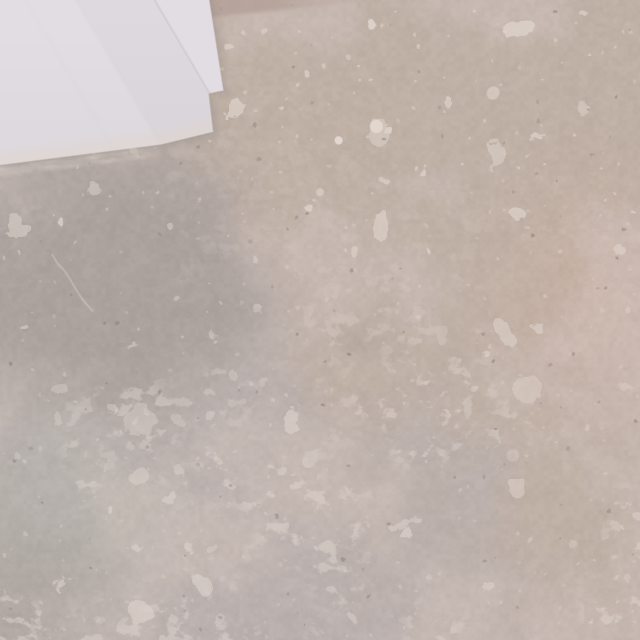
This texture is drawn by a WebGL 1 fragment shader. Its source:

```glsl
precision highp float;
uniform vec2 u_resolution;

#define WARM vec3(0.750, 0.690, 0.648)
#define COOL vec3(0.730, 0.690, 0.680)
#define SHADE vec3(0.672, 0.632, 0.612)
#define PALE vec3(0.785, 0.733, 0.710)
#define BOARD vec3(0.870, 0.850, 0.870)
#define CHIP vec3(0.875, 0.835, 0.805)
#define GRAIN 0.045
#define SOFT 0.0016

float hash(vec2 p) {
  vec3 q = fract(vec3(p.xyx) * 0.1031);
  q += dot(q, q.yzx + 33.33);
  return fract((q.x + q.y) * q.z);
}

float noise(vec2 p) {
  vec2 i = floor(p), f = fract(p);
  f = f * f * (3.0 - 2.0 * f);
  return mix(mix(hash(i), hash(i + vec2(1, 0)), f.x),
             mix(hash(i + vec2(0, 1)), hash(i + vec2(1, 1)), f.x), f.y);
}

float fbm(vec2 p) {
  float sum = 0.0, amp = 0.5;
  for (int i = 0; i < 4; i++) {
    sum += amp * noise(p);
    p = mat2(1.6, 1.2, -1.2, 1.6) * p + 17.3;
    amp *= 0.5;
  }
  return sum / 0.9375;
}

// Coverage of scattered flakes; rough = 0 gives round drops
float flakes(vec2 p, float cells, float density, float size, float rough, float seed) {
  vec2 g = p * cells, id = floor(g);
  float ragged = rough * (fbm(p * 1.1 / size + seed) - 0.5);
  float cover = 0.0;
  for (int j = -1; j <= 1; j++) {
    for (int i = -1; i <= 1; i++) {
      vec2 c = id + vec2(i, j);
      vec2 key = c + seed + 40.0;
      float pick = hash(key + 5.7);
      vec2 d = (g - c - 0.15 - 0.7 * vec2(hash(key), hash(key + 91.3))) / cells;
      float a = 6.2832 * hash(key + 23.1);
      d = mat2(cos(a), -sin(a), sin(a), cos(a)) * d;
      d.y *= 1.0 + 0.4 * rough * hash(key + 61.9);
      float radius = size * mix(0.4, 1.0, hash(key + 13.7));
      float dist = length(d) + radius * (ragged - 1.0);
      float strength = mix(0.5, 1.0, hash(key + 77.7));
      cover = max(cover, step(pick, density) * strength * (1.0 - smoothstep(-SOFT, SOFT, dist)));
    }
  }
  return cover;
}

float segment(vec2 p, vec2 a, vec2 b) {
  vec2 ab = b - a;
  return length(p - a - ab * clamp(dot(p - a, ab) / dot(ab, ab), 0.0, 1.0));
}

float inside(float dist, float blur) {
  return 1.0 - smoothstep(-blur, blur, dist);
}

// Broad stains and fine grain of the concrete
vec3 concrete(vec2 p) {
  float cloud = fbm(p * 4.0 + 3.0) - 0.5;
  float warm = smoothstep(-0.15, 0.22, p.x - 0.45 + 0.7 * (p.y - 0.5) + 0.6 * cloud);
  vec3 col = mix(COOL, WARM, warm);
  float shade = inside(length((p - vec2(0.16, 0.61)) * vec2(0.85, 1.1)) - 0.22 + 0.4 * cloud, 0.14);
  shade = max(shade, 0.65 * inside(length(p - vec2(0.0, 0.04)) - 0.17 + 0.3 * cloud, 0.16));
  shade = max(shade, 0.6 * inside(length(p - vec2(0.56, 0.46)) - 0.05 + 0.2 * cloud, 0.04));
  col = mix(col, SHADE, shade * 0.95);
  float bleach = smoothstep(0.5, 0.72, fbm(p * 5.0 + 31.0));
  col = mix(col, PALE, bleach * (1.0 - shade) * 0.75);
  float blush = inside(length((p - vec2(0.93, 0.53)) * vec2(1.0, 0.8)) - 0.12, 0.13);
  col += blush * vec3(0.022, 0.0, -0.008);
  col += vec3(-0.012, 0.008, 0.0) * inside(length(p - vec2(0.08, 0.22)) - 0.15, 0.15);
  return col + GRAIN * (fbm(p * 130.0) - 0.5) + 0.5 * GRAIN * (fbm(p * 35.0) - 0.5);
}

// Paint flakes, drops, scuffs, pits and a scratch
vec3 wear(vec3 col, vec2 p) {
  float patches = smoothstep(0.4, 0.65, fbm(p * 6.0 + 8.0));
  float low = 1.0 - smoothstep(0.3, 0.65, p.y);
  float scuff = smoothstep(0.58, 0.72, fbm(p * vec2(52.0, 62.0) + 2.0));
  col = mix(col, CHIP, scuff * patches * mix(0.12, 0.5, low));
  float big = flakes(p, 7.0, 0.32, 0.027, 2.4, 3.0);
  float mid = flakes(p, 16.0, 0.28, 0.010, 2.4, 19.0);
  float tiny = flakes(p, 44.0, 0.20, 0.0036, 1.6, 57.0);
  float drops = flakes(p, 11.0, 0.16, 0.011, 0.15, 71.0) * smoothstep(0.45, 0.7, p.x * 0.5 + p.y * 0.6);
  float bright = mix(0.6, 0.9, smoothstep(0.4, 0.9, p.y));
  col = mix(col, CHIP, bright * max(big, max(mid, 0.7 * tiny)));
  col = mix(col, CHIP + 0.03, 0.9 * drops);
  col = mix(col, SHADE * 0.78, 0.55 * flakes(p, 34.0, 0.11, 0.0036, 1.5, 113.0));
  float scratch = segment(p + 0.006 * (noise(p * 40.0) - 0.5), vec2(0.08, 0.6), vec2(0.145, 0.515));
  return mix(col, CHIP, 0.4 * inside(scratch - 0.0015, SOFT));
}

// Two overlapping white boards in the upper left corner
vec3 boards(vec3 col, vec2 p) {
  float foot = max(0.742 + 0.1275 * p.x, 0.774 + 0.244 * (p.x - 0.251)) - p.y;
  float slant = p.x - 0.326 + 0.589 * (p.y - 0.854);
  float front = max(max(foot, p.x - 0.333 + 0.117 * (p.y - 0.794)), slant * 0.86);
  float back = max(p.x - 0.349 + 0.156 * (p.y - 0.859), 0.854 + 0.2 * (p.x - 0.326) - p.y);
  float edge = min(front, back);
  col = mix(col, SHADE * 0.88, 0.5 * inside(edge - 0.004, 0.014));
  float dust = inside(abs(foot - 0.01) - 0.008, 0.005) * inside(p.x - 0.24, 0.02);
  col = mix(col, mix(SHADE, CHIP, fbm(p * vec2(35.0, 110.0))), 0.65 * dust);
  vec3 face = BOARD + 0.018 * smoothstep(0.75, 1.0, p.y);
  face -= 0.018 * smoothstep(-0.13, -0.11, slant) + 0.015 * inside(abs(slant + 0.12) - 0.002, 0.006);
  face -= 0.01 * inside(abs(slant + 0.2) - 0.002, 0.008);
  face = mix(face, CHIP, 0.6 * smoothstep(-0.035, 0.0, foot));
  col = mix(col, BOARD + 0.015, inside(back, SOFT));
  col = mix(col, SHADE * 1.1, 0.6 * inside(abs(slant) - 0.002, 0.004) * inside(edge, SOFT));
  return mix(col, face, inside(front, SOFT));
}

void main() {
  vec2 p = gl_FragCoord.xy / u_resolution;
  vec3 col = wear(concrete(p), p);
  float topBand = inside(0.975 + 0.1 * (p.x - 0.35) - p.y, 0.006) * inside(p.x - 0.5, 0.1);
  col = mix(col, SHADE * vec3(1.03, 0.97, 0.95), 0.7 * topBand);
  gl_FragColor = vec4(boards(col, p), 1.0);
}
```
